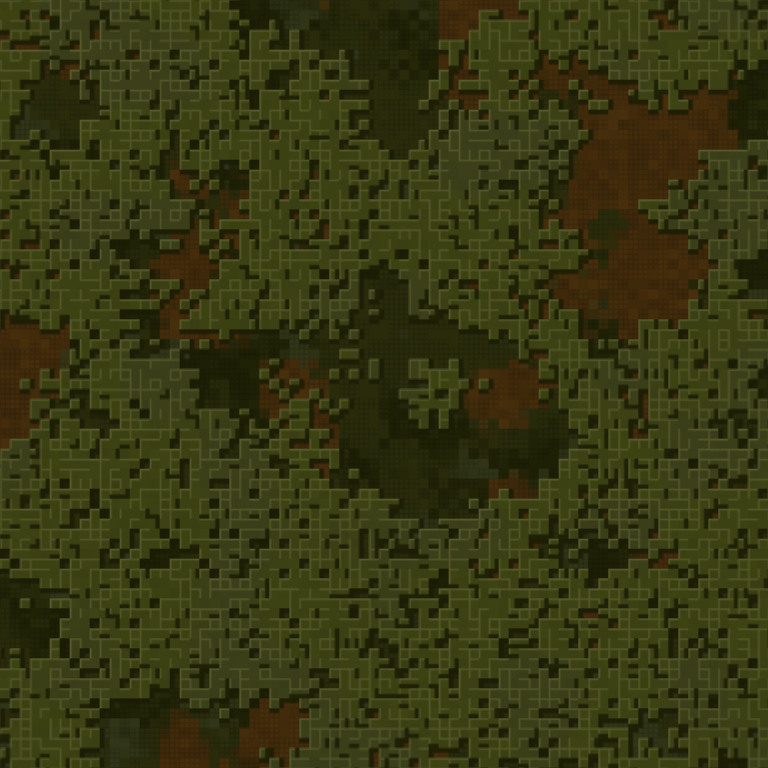
This pattern is drawn by a Shadertoy shader. Its source:

```glsl
float hash(vec2 p) {
    return fract(sin(dot(p, vec2(127.1, 311.7))) * 43758.5453);
}

float noise(vec2 p) {
    vec2 i = floor(p), f = fract(p);
    f = f * f * (3.0 - 2.0 * f);
    return mix(mix(hash(i), hash(i + vec2(1, 0)), f.x),
               mix(hash(i + vec2(0, 1)), hash(i + vec2(1, 1)), f.x), f.y);
}

float fbm(vec2 p) {
    return 0.62 * noise(p) + 0.38 * noise(p * 2.1 + 17.3);
}

// 1 where a cell belongs to a leaf patch: ragged rim, a few holes inside
float leaf(vec2 cell) {
    float density = fbm(cell * vec2(0.085, 0.11) + 4.7);
    density += 0.17 * (hash(cell + 31.0) - 0.5);
    return step(0.465, density) * step(0.09, hash(cell + 57.0));
}

// Dark ground with a fine weave, muted moss and rust blotches
vec3 ground(vec2 p, vec2 cell) {
    float grain = hash(cell + 73.0);
    vec3 col = mix(vec3(0.115, 0.125, 0.02), vec3(0.16, 0.17, 0.045),
                   smoothstep(0.25, 0.6, noise(cell * 0.2 + 9.0) + 0.35 * (grain - 0.4)));

    float moss = smoothstep(0.64, 0.74, fbm(cell * 0.17 + 63.0) + 0.12 * (grain - 0.5));
    col = mix(col, vec3(0.2, 0.22, 0.105), 0.8 * moss);

    float rust = fbm(cell * vec2(0.1, 0.085) + 41.0) + 0.09 * (hash(cell + 91.0) - 0.5);
    col = mix(col, vec3(0.26, 0.17, 0.045) * (0.92 + 0.16 * grain), smoothstep(0.575, 0.63, rust));

    // Weave lines, half a cell apart
    vec2 weave = abs(fract(p * 2.0) - 0.5);
    float thread = smoothstep(0.3, 0.5, max(weave.x, weave.y));
    return col * (1.0 - 0.2 * thread * step(0.3, hash(cell + 13.0)));
}

vec3 camouflage(vec2 p) {
    vec2 cell = floor(p), f = fract(p);
    float leftLeaf = leaf(cell - vec2(1, 0));
    float upperLeaf = leaf(cell + vec2(0, 1));

    if (leaf(cell) < 0.5) {
        // Shadow cast by leaves to the left and above
        float shade = max(leftLeaf * (1.0 - smoothstep(0.35, 0.6, f.x)),
                          upperLeaf * smoothstep(0.4, 0.65, f.y));
        return mix(ground(p, cell), vec3(0.1, 0.11, 0.015), 0.85 * shade);
    }

    vec3 col = mix(vec3(0.235, 0.255, 0.075), vec3(0.23, 0.245, 0.1),
                   smoothstep(0.45, 0.7, noise(cell * 0.13 + 23.0)));
    col *= 0.97 + 0.06 * hash(cell + 5.0);

    // Lit left and top edges, strongest on the rim of a patch
    float litLeft = mix(0.95, 0.75 * step(0.45, hash(cell + 111.0)), leftLeaf);
    float litTop = mix(0.95, 0.75 * step(0.45, hash(cell + 137.0)), upperLeaf);
    float lit = max(litLeft * (1.0 - smoothstep(0.1, 0.25, f.x)),
                    litTop * smoothstep(0.75, 0.9, f.y));
    col = mix(col, vec3(0.35, 0.365, 0.18), lit);

    // Occasional notches on the right and bottom edges
    float notch = max(step(0.89, hash(cell + 151.0)) * smoothstep(0.5, 0.65, f.x),
                      step(0.89, hash(cell + 173.0)) * (1.0 - smoothstep(0.35, 0.5, f.y)));
    return mix(col, vec3(0.125, 0.135, 0.025), notch);
}

void mainImage(out vec4 fragColor, in vec2 fragCoord) {
    vec2 uv = fragCoord / iResolution.y;
    vec3 col = vec3(0.0);

    // Average a small neighbourhood for soft cell borders
    for (int y = -1; y <= 1; y++)
        for (int x = -1; x <= 1; x++)
            col += camouflage((uv + 0.0008 * vec2(x, y)) * 77.0);

    fragColor = vec4(col / 9.0, 1.0);
}
```
